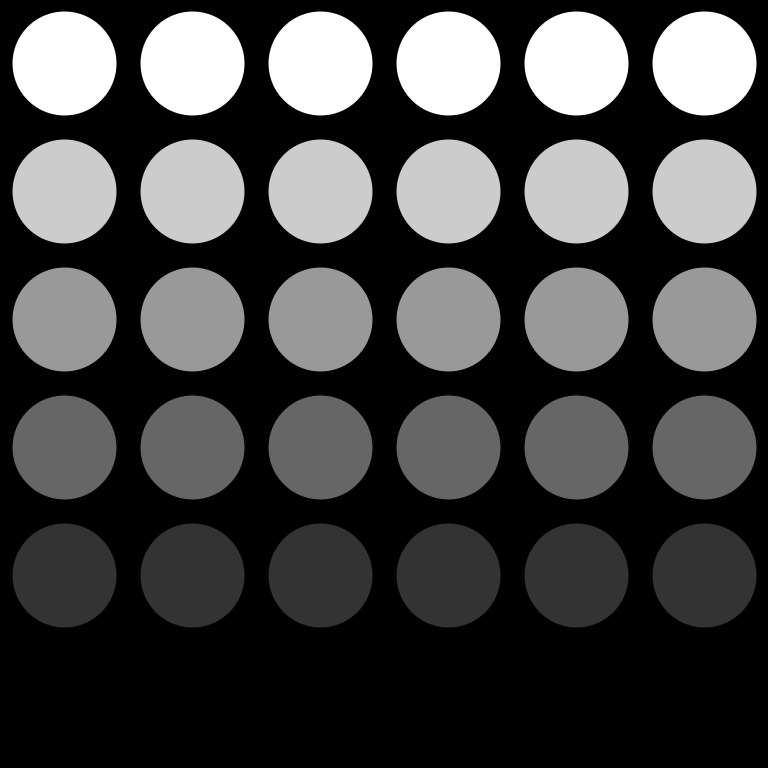
This pattern is drawn by a WebGL 1 fragment shader. Its source:

```glsl
precision highp float;
// Six by six grid of discs on black, stepping from black at the bottom to white at the top.

uniform vec2 u_resolution;

const float CELLS = 6.0;
const float RADIUS = 0.406;        // in cell units
const vec2 CENTER = vec2(0.504);   // disc centre within its cell

// Antialiased coverage of a disc
float discMask(vec2 p, float radius, float pixel) {
  return clamp(0.5 + (radius - length(p)) / pixel, 0.0, 1.0);
}

// Even grey steps, one per row
float rowGrey(float row, float rows) {
  return row / (rows - 1.0);
}

void main() {
  vec2 grid = gl_FragCoord.xy / u_resolution * CELLS;
  float pixel = CELLS / min(u_resolution.x, u_resolution.y);

  float disc = discMask(fract(grid) - CENTER, RADIUS, pixel);
  float grey = rowGrey(floor(grid.y), CELLS);

  gl_FragColor = vec4(vec3(grey * disc), 1.0);
}
```
